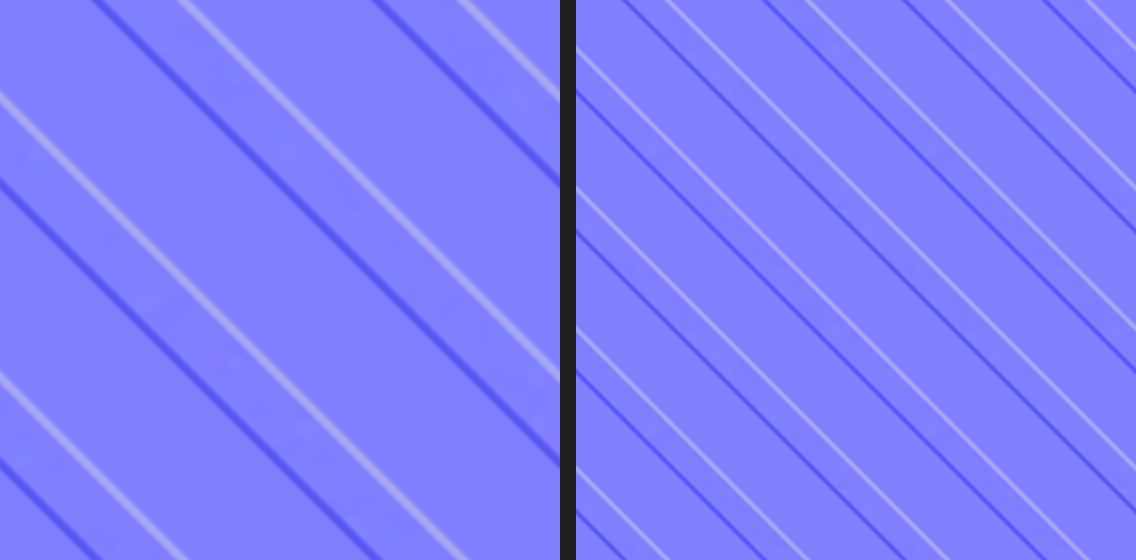
Left: one tile. Right: repeated 2 by 2.
Give the GLSL for this texture map, as a Shadertoy shader.

```glsl
const float STRIPES = 2.0;        // grooves across and down
const float GROOVE_HALF = 0.154;  // half width of a groove, in periods
const float BEVEL_HALF = 0.038;   // half width of a bevel, in periods
const float BEVEL_TILT = 0.315;   // normal x and y at the steepest point
const float CELLS = 32.0;         // wear cells across the canvas
const float WEAR_TILT = 0.022;    // strongest wear on the groove floor

vec2 hash2(vec2 cell) {
    vec3 p = fract(cell.xyx * vec3(0.1031, 0.1030, 0.0973));
    p += dot(p, p.yzx + 33.33);
    return fract((p.xx + p.yz) * p.zy);
}

// Soft ridge centred on zero
float bevel(float offset, float halfWidth) {
    return 1.0 - smoothstep(0.15 * halfWidth, halfWidth, abs(offset));
}

// Wrapping cellular noise: one random tilt per cell, blended at the borders
vec2 cellTilt(vec2 uv, float cells) {
    vec2 p = uv * cells;
    vec2 base = floor(p);
    vec2 sum = vec2(0.0);
    float total = 0.0;
    for (int y = -1; y <= 1; y++) {
        for (int x = -1; x <= 1; x++) {
            vec2 cell = base + vec2(x, y);
            vec2 id = mod(cell, cells);
            vec2 toSeed = cell + hash2(id) - p;
            float weight = exp(-28.0 * dot(toSeed, toSeed));
            vec2 tilt = hash2(id + 57.0) * 2.0 - 1.0;
            sum += weight * tilt * abs(tilt);
            total += weight;
        }
    }
    return sum / total;
}

vec3 encodeNormal(vec2 tilt) {
    float z = sqrt(max(1.0 - dot(tilt, tilt), 0.0));
    return vec3(tilt, z) * 0.5 + 0.5;
}

void mainImage(out vec4 fragColor, in vec2 fragCoord) {
    vec2 uv = fragCoord / iResolution.xy;

    // Signed distance from the groove centre, in periods
    float across = fract(STRIPES * (uv.x + uv.y)) - 0.5;

    // Opposite bevels on the two groove walls
    float slope = bevel(across - GROOVE_HALF, BEVEL_HALF)
                - bevel(across + GROOVE_HALF, BEVEL_HALF);

    // Faint wear on the groove floor only
    float floorMask = 1.0 - smoothstep(GROOVE_HALF - BEVEL_HALF, GROOVE_HALF, abs(across));
    vec2 wear = cellTilt(uv, CELLS) * WEAR_TILT * floorMask;

    fragColor = vec4(encodeNormal(vec2(slope * BEVEL_TILT) + wear), 1.0);
}
```
